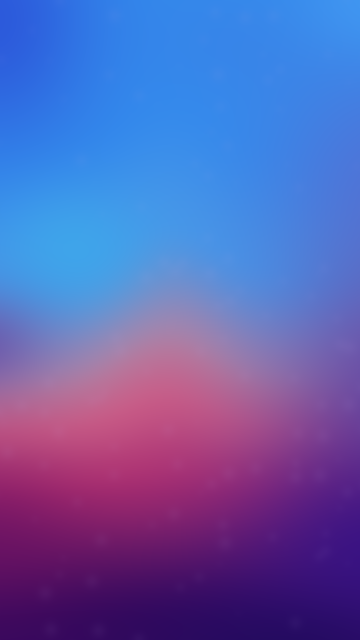
Give the GLSL for this background, as a WebGL 1 fragment shader.

```glsl
precision highp float;
uniform vec2 u_resolution;

#define CREST_X 0.46
#define CREST_WIDTH 0.20
#define CREST_LIFT 0.08
#define DUST_CELLS 26.0
#define DUST_SHARE 0.35
#define DUST_ALPHA 0.055

// Sine-free hash giving two values in 0..1
vec2 hash2(vec2 p) {
  vec3 q = fract(p.xyx * vec3(0.1031, 0.1030, 0.0973));
  q += dot(q, q.yzx + 33.33);
  return fract((q.xx + q.yz) * q.zy);
}

// Blend an elliptical Gaussian glow over a base colour
vec3 glow(vec3 base, vec2 uv, vec2 center, vec2 radius, vec3 tint, float strength) {
  vec2 d = (uv - center) / radius;
  return mix(base, tint, strength * exp(-dot(d, d)));
}

// Vertical dusk gradient, from dark ground to blue sky
vec3 duskRamp(float h) {
  vec3 color = vec3(0.20, 0.03, 0.36);
  color = mix(color, vec3(0.70, 0.19, 0.44), smoothstep(0.02, 0.28, h));
  color = mix(color, vec3(0.80, 0.37, 0.53), smoothstep(0.22, 0.40, h));
  color = mix(color, vec3(0.70, 0.51, 0.64), smoothstep(0.36, 0.50, h));
  color = mix(color, vec3(0.28, 0.59, 0.91), smoothstep(0.44, 0.66, h));
  return mix(color, vec3(0.20, 0.55, 0.93), smoothstep(0.62, 0.86, h));
}

// Sparse soft specks, one candidate in each cell
float dust(vec2 p) {
  vec2 cell = floor(p);
  float light = 0.0;
  for (int j = -1; j <= 1; j++) {
    for (int i = -1; i <= 1; i++) {
      vec2 id = cell + vec2(float(i), float(j));
      vec2 kind = hash2(id + 71.0);
      vec2 d = p - id - hash2(id);
      float size = mix(0.14, 0.30, kind.y);
      float present = step(kind.x, DUST_SHARE);
      light += present * kind.y * exp(-dot(d, d) / (size * size));
    }
  }
  return light;
}

void main() {
  vec2 uv = gl_FragCoord.xy / u_resolution;

  // Raise the warm tones into a soft crest
  float away = (uv.x - CREST_X) / CREST_WIDTH;
  float drop = CREST_LIFT * (1.0 - exp(-away * away));
  vec3 color = duskRamp(uv.y + drop * smoothstep(0.15, 0.45, uv.y));

  // Sky glows
  color = glow(color, uv, vec2(0.65, 0.94), vec2(0.30, 0.10), vec3(0.22, 0.50, 0.90), 0.5);
  color = glow(color, uv, vec2(-0.02, 0.97), vec2(0.28, 0.20), vec3(0.17, 0.33, 0.85), 0.9);
  color = glow(color, uv, vec2(1.10, 0.72), vec2(0.35, 0.20), vec3(0.34, 0.43, 0.83), 0.7);
  color = glow(color, uv, vec2(1.05, 1.00), vec2(0.22, 0.09), vec3(0.26, 0.60, 0.95), 0.8);
  color = glow(color, uv, vec2(0.20, 0.61), vec2(0.22, 0.10), vec3(0.24, 0.66, 0.92), 0.8);

  // Violet sides and dark lower corners
  color = glow(color, uv, vec2(-0.08, 0.46), vec2(0.20, 0.08), vec3(0.38, 0.27, 0.64), 0.7);
  color = glow(color, uv, vec2(1.10, 0.40), vec2(0.30, 0.22), vec3(0.41, 0.31, 0.66), 0.9);
  color = glow(color, uv, vec2(-0.05, 0.16), vec2(0.30, 0.14), vec3(0.40, 0.05, 0.38), 0.6);
  color = glow(color, uv, vec2(1.05, 0.13), vec2(0.42, 0.20), vec3(0.22, 0.07, 0.52), 0.95);
  color = glow(color, uv, vec2(0.80, -0.03), vec2(0.40, 0.10), vec3(0.12, 0.04, 0.36), 0.8);

  // Faint dust
  vec2 field = gl_FragCoord.xy / u_resolution.y * DUST_CELLS;
  color = mix(color, vec3(0.75, 0.65, 0.90), DUST_ALPHA * dust(field));

  gl_FragColor = vec4(color, 1.0);
}
```
